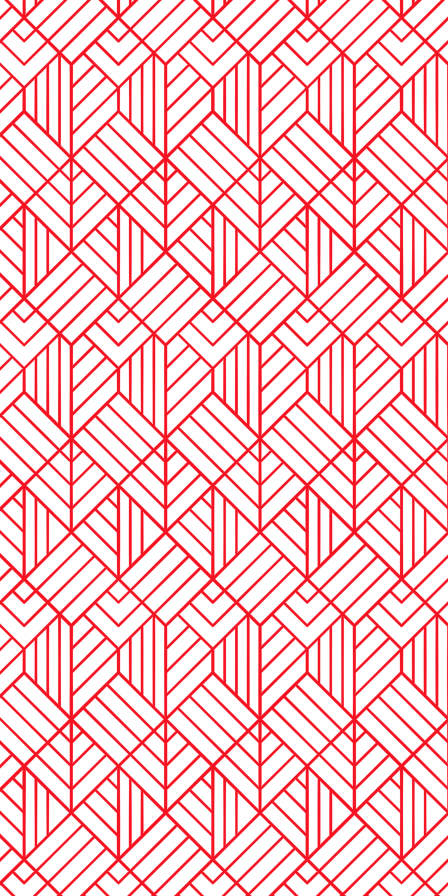
This pattern is drawn by a Shadertoy shader. Its source:

```glsl
// Red line lattice of striped boxes, chevrons and diamonds on white.
// Each stripe family is a short run of segments stepped by a loop; distances
// wrap around a 2 x 6 unit cell, and layered sines vary the ink width a little.

const vec2 CELL = vec2(2.0, 6.0);           // repeat size in lattice units
const vec2 UNIT = vec2(0.1053, 0.1044);     // lattice unit in canvas widths
const vec2 ANCHOR = vec2(-0.1302, 0.0208);  // lattice origin from the centre
const float EDGE_HALF = 0.033;
const float STRIPE_HALF = 0.028;
const vec3 PAPER = vec3(1.0);
const vec3 INK = vec3(0.96, 0.07, 0.13);

// Distance to segment a-b in the nearest repeat of the cell
float segment(vec2 p, vec2 a, vec2 b) {
    vec2 q = p - 0.5 * (a + b);
    q -= CELL * round(q / CELL);
    vec2 h = 0.5 * (b - a);
    return length(q - h * clamp(dot(q, h) / dot(h, h), -1.0, 1.0));
}

// Distance to a run of segments whose two ends step independently
float hatch(vec2 p, vec2 a, vec2 b, vec2 stepA, vec2 stepB, int count) {
    float d = 1e3;
    for (int i = 0; i < count; i++) {
        float k = float(i);
        d = min(d, segment(p, a + k * stepA, b + k * stepB));
    }
    return d;
}

// Three nested arms growing down from a corner; side is -1 left, 1 right
float arms(vec2 p, vec2 corner, float side) {
    vec2 outward = vec2(0.25 * side, 0.25);
    vec2 down = vec2(0.0, 0.5);
    return hatch(p, corner + outward, corner + down, outward, down, 3);
}

// Outlines: two long zigzag diagonals and the uprights
float outlines(vec2 p) {
    float d = hatch(p, vec2(-1, -1), vec2(0), vec2(1), vec2(1), 5);
    d = min(d, hatch(p, vec2(1, -1), vec2(0), vec2(-1, 1), vec2(-1, 1), 5));
    d = min(d, segment(p, vec2(0, -2), vec2(0, 2)));
    d = min(d, segment(p, vec2(1, -1.5), vec2(1, -1)));
    return min(d, segment(p, vec2(1, 1), vec2(1, 3)));
}

// Stripes that fill the faces
float stripes(vec2 p) {
    vec2 fall = vec2(0.25, 0.25);
    vec2 rise = vec2(0.25, -0.25);
    // Boxes leaning each way
    float d = hatch(p, vec2(0.75, -0.75), vec2(1.75, 0.25), -rise, -rise, 3);
    d = min(d, hatch(p, vec2(0.25, 2.25), vec2(-0.75, 3.25), fall, fall, 3));
    // Chevrons and the half diamond
    for (float side = -1.0; side < 2.0; side += 2.0) {
        d = min(d, arms(p, vec2(0, 0), side));
        d = min(d, arms(p, vec2(1, -3), side));
    }
    d = min(d, arms(p, vec2(1, 1), -1.0));
    // Upright stripes
    d = min(d, hatch(p, vec2(1.25, 1.25), vec2(1.25, 2.75), fall, rise, 2));
    d = min(d, hatch(p, vec2(1.25, -1.75), vec2(1.25, -0.75), rise, fall, 3));
    // Slanted stripes of the tall face
    return min(d, hatch(p, vec2(0, -1.5), vec2(0.5, -2), vec2(0, 0.5), fall, 3));
}

// Slow drift of line weight, in -1..1
float inkDrift(vec2 p) {
    float s = sin(1.7 * p.x + 2.3 * sin(0.9 * p.y));
    return 0.6 * s + 0.4 * sin(3.1 * p.y - 1.3 * p.x);
}

float coverage(float d, float halfWidth, float pixel) {
    return 1.0 - smoothstep(-0.75 * pixel, 0.75 * pixel, d - halfWidth);
}

void mainImage(out vec4 fragColor, in vec2 fragCoord) {
    vec2 canvas = (fragCoord - 0.5 * iResolution.xy) / iResolution.x;
    vec2 p = (canvas - ANCHOR) / UNIT * vec2(1.0, -1.0);
    float pixel = 1.0 / (iResolution.x * UNIT.x);
    float weight = 1.0 + 0.1 * inkDrift(p);

    float ink = max(coverage(outlines(p), EDGE_HALF * weight, pixel),
                    coverage(stripes(p), STRIPE_HALF * weight, pixel));
    fragColor = vec4(mix(PAPER, INK, ink), 1.0);
}
```
